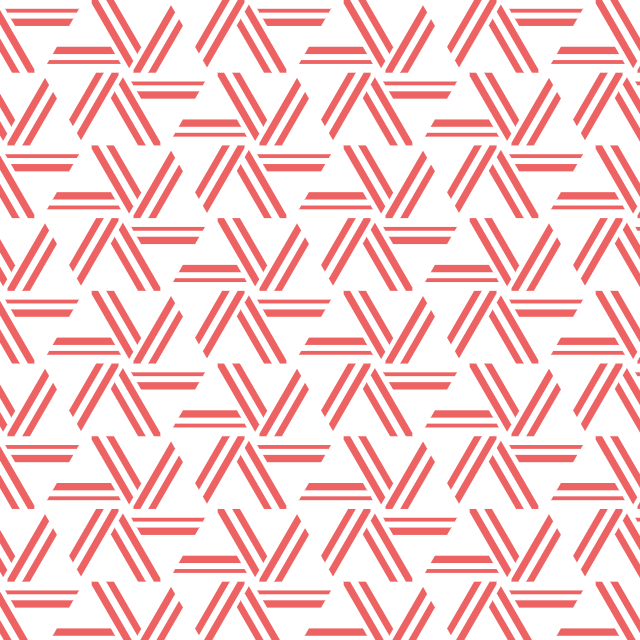
This pattern is drawn by a WebGL 2 fragment shader. Its source:

```glsl
#version 300 es
precision highp float;
// Red double-stripe pinwheels in alternating V and inverted-V triangles on white.
uniform vec2 u_resolution;
out vec4 outColor;

const float DESIGN = 768.0;               // design units per canvas height
const vec2 CELL = vec2(302.4, 87.25);     // repeat width and row height
const float SIN60 = 0.8660254;

// Signed distance to the interval lo..hi along one axis
float band(float v, float lo, float hi) {
    return max(lo - v, v - hi);
}

// Three pairs of stripes around a triangle; y points down
float pinwheel(vec2 p) {
    // Skewed axes: each is constant along one of the two stripe slopes
    float rising = p.x + p.y / 1.73205;
    float falling = p.x - p.y / 1.73205;

    // Stripes leaning right, cut at the top end and the row bottom
    float right = min(band(rising, 208.8, 218.7), band(rising, 228.2, 237.4)) * SIN60;
    right = max(right, (falling - 201.6) * SIN60);
    right = max(right, max(p.y - CELL.y, 160.2 - p.x));

    // Stripes leaning left, cut at the row top and the lower end
    float left = min(band(falling, 107.7, 117.7), band(falling, 127.4, 136.7)) * SIN60;
    left = max(left, (rising - 202.2) * SIN60);
    left = max(left, max(-p.y, 110.0 - p.x));

    // One thick and one thin level stripe with slanted ends
    float level = min(band(p.y, 56.1, 64.9), band(p.y, 72.1, 76.7));
    level = max(level, max(100.7 - rising, falling - 100.7) * SIN60);

    return min(right, min(left, level));
}

void main() {
    vec2 p = vec2(gl_FragCoord.x, u_resolution.y - gl_FragCoord.y) * DESIGN / u_resolution.y;
    float pixel = DESIGN / u_resolution.y;
    float row = floor(p.y / CELL.y);

    // Neighbouring rows keep edges smooth across row borders
    float d = 1e3;
    for (float k = -1.0; k <= 1.0; k++) {
        float r = row + k;
        vec2 q = p - vec2(0.5 * CELL.x * mod(r, 2.0), CELL.y * r);
        vec2 turned = vec2(0.5 * CELL.x, CELL.y) - q;   // half turn
        d = min(d, pinwheel(vec2(mod(q.x, CELL.x), q.y)));
        d = min(d, pinwheel(vec2(mod(turned.x, CELL.x), turned.y)));
    }

    vec3 white = vec3(1.0);
    vec3 coral = vec3(0.93, 0.385, 0.385);
    float ink = clamp(0.5 - d / pixel, 0.0, 1.0);
    outColor = vec4(mix(white, coral, ink), 1.0);
}
```
